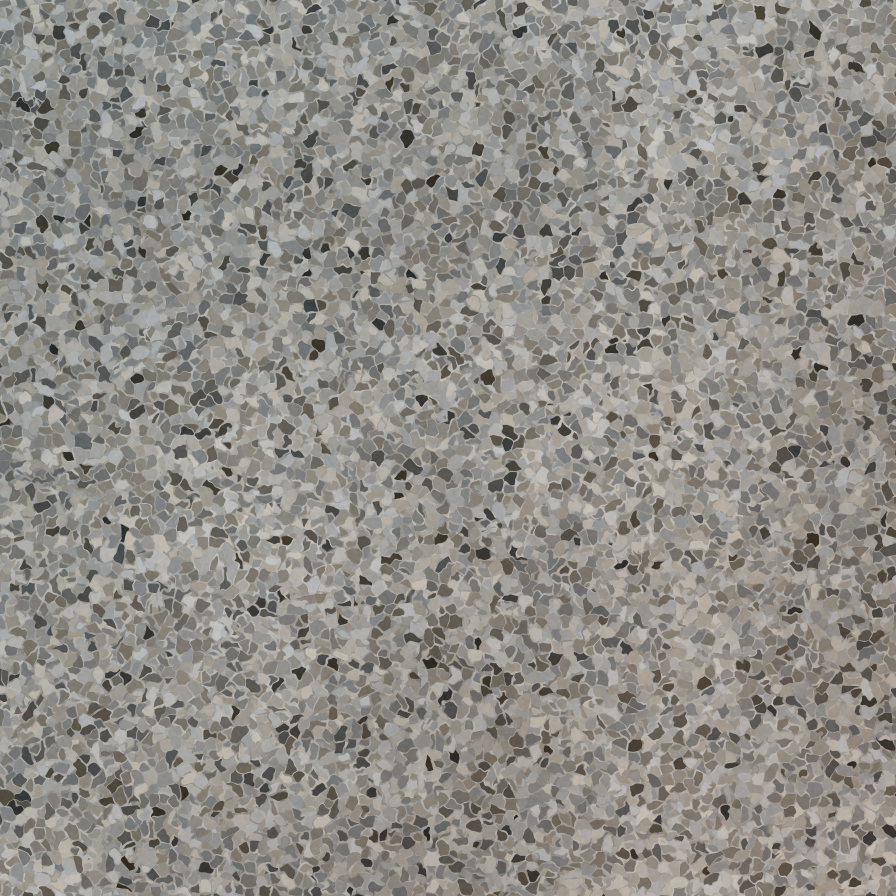
Reproduce this texture procedurally as a WebGL 2 fragment shader.

```glsl
#version 300 es
precision highp float;
// Speckled stone floor: angular grey chips set in a pale, fine-grained binder.

uniform vec2 u_resolution;
out vec4 fragColor;

const float CHIP_CELLS = 80.0;
const float GRAIN_CELLS = 128.0;
const vec3 BINDER = vec3(0.70, 0.70, 0.675);

// Integer hash: three random values in 0..1 per lattice cell and layer.
vec3 hash3(vec2 cell, int layer) {
    uvec3 v = uvec3(ivec3(ivec2(cell), layer));
    v = v * 1664525u + 1013904223u;
    v.x += v.y * v.z; v.y += v.z * v.x; v.z += v.x * v.y;
    v ^= v >> 16u;
    v.x += v.y * v.z; v.y += v.z * v.x; v.z += v.x * v.y;
    return vec3(v >> 8u) / 16777216.0;
}

float valueNoise(vec2 p, int layer) {
    vec2 i = floor(p), f = fract(p);
    f = f * f * (3.0 - 2.0 * f);
    float low = mix(hash3(i, layer).x, hash3(i + vec2(1, 0), layer).x, f.x);
    float high = mix(hash3(i + vec2(0, 1), layer).x, hash3(i + vec2(1, 1), layer).x, f.x);
    return mix(low, high, f.y);
}

float fbm(vec2 p, int layer) {
    float sum = 0.0, weight = 0.5;
    for (int i = 0; i < 4; i++) {
        sum += weight * valueNoise(p, layer + i);
        p = p * 2.03 + 7.1;
        weight *= 0.5;
    }
    return sum / 0.9375;
}

// Cells with randomly turned, stretched metrics: xy = cell id, z = edge gap.
vec3 stretchedCells(vec2 p, float stretch, int layer) {
    vec2 base = floor(p), nearestId = base;
    float nearest = 9.0, second = 9.0;
    for (int y = -2; y <= 2; y++) {
        for (int x = -2; x <= 2; x++) {
            vec2 id = base + vec2(x, y);
            vec3 r = hash3(id, layer);
            vec2 d = p - id - r.xy;
            float angle = r.z * 3.14159;
            float c = cos(angle), s = sin(angle);
            float ratio = 1.0 + stretch * fract(r.z * 37.0);
            d = vec2(c * d.x + s * d.y, c * d.y - s * d.x) * vec2(1.0 / ratio, ratio);
            float dist = length(d);
            if (dist < nearest) {
                second = nearest;
                nearest = dist;
                nearestId = id;
            } else {
                second = min(second, dist);
            }
        }
    }
    return vec3(nearestId, second - nearest);
}

float ramp(float a, float b, float x) {
    return clamp((x - a) / (b - a), 0.0, 1.0);
}

// Stone colour by rank, from rare dark chips to common pale ones.
vec3 stoneColor(float rank, float hue) {
    float tone = 0.17 + 0.12 * ramp(0.0, 0.025, rank)
               + 0.14 * ramp(0.025, 0.12, rank)
               + 0.105 * ramp(0.12, 0.34, rank)
               + 0.09 * ramp(0.34, 0.70, rank)
               + 0.105 * ramp(0.70, 1.0, rank);
    vec3 tint = vec3(0.012, 0.002, -0.018) + (hue - 0.5) * vec3(0.045, 0.008, -0.045);
    return tone + tint;
}

// Small pale grains separated by thin binder seams.
vec3 grainLayer(vec2 p) {
    vec3 cell = stretchedCells(p * GRAIN_CELLS, 0.45, 11);
    vec3 r = hash3(cell.xy, 12);
    float seam = 1.0 - smoothstep(0.02, 0.22, cell.z);
    return mix(stoneColor(mix(0.25, 0.97, r.x), r.y), BINDER, seam * 0.7 * r.z);
}

// Larger chips, weighted to the darker ranks, with ragged rims.
vec3 chipLayer(vec2 p, vec3 ground) {
    vec3 cell = stretchedCells(p * CHIP_CELLS, 0.5, 21);
    vec3 r = hash3(cell.xy, 22);
    float rank = r.x < 0.54 ? r.x * 0.55 : mix(0.3, 1.0, (r.x - 0.54) / 0.46);
    float inset = mix(0.03, 0.27, r.z);
    float rim = smoothstep(inset - 0.16, inset, cell.z);
    float body = smoothstep(inset - 0.05, inset + 0.07, cell.z);
    ground = mix(ground, BINDER, rim * 0.4 * fract(r.z * 13.0));
    return mix(ground, stoneColor(rank, r.y), body);
}

vec3 floorColor(vec2 p) {
    vec2 wobble = vec2(valueNoise(p * 170.0, 31), valueNoise(p * 170.0, 32)) - 0.5;
    vec2 q = p + wobble * 0.005;
    vec3 color = chipLayer(q, grainLayer(q));
    // Fine mottling, cloudy wear and a cool-to-warm drift across the slab.
    color += 0.035 * (valueNoise(p * 300.0, 41) - 0.5);
    color += 0.13 * (fbm(p * 4.0, 51) - 0.5);
    float warmth = clamp(0.5 + 0.5 * (p.x - p.y), 0.0, 1.0) - 0.5;
    return color + warmth * vec3(0.025, -0.012, -0.03);
}

void main() {
    float scale = 1.0 / min(u_resolution.x, u_resolution.y);
    vec3 color = vec3(0.0);
    for (int i = 0; i < 4; i++) {
        vec2 offset = vec2(i % 2, i / 2) * 0.5 - 0.25;
        color += floorColor((gl_FragCoord.xy + offset) * scale);
    }
    fragColor = vec4(color * 0.25, 1.0);
}
```
